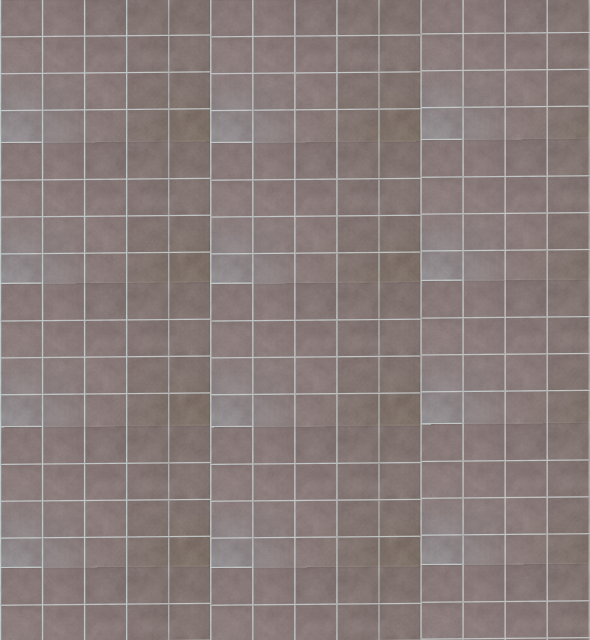
Reproduce this texture procedurally as a Shadertoy shader.

```glsl
// Mauve ceramic wall tiles with thin pale grout, five columns by four rows per panel.
// The panels repeat with small offsets, a slight tilt and a cropped last row;
// gradients and value noise local to each panel give the cool-to-brown glaze.

float hash(vec2 p) {
    return fract(sin(dot(p, vec2(127.1, 311.7))) * 43758.5453);
}

float noise(vec2 p) {
    vec2 i = floor(p), f = fract(p);
    f = f * f * (3.0 - 2.0 * f);
    return mix(mix(hash(i), hash(i + vec2(1, 0)), f.x),
               mix(hash(i + vec2(0, 1)), hash(i + vec2(1, 1)), f.x), f.y);
}

float cloud(vec2 p) {
    float sum = 0.0, weight = 0.5;
    for (int i = 0; i < 4; i++) {
        sum += weight * noise(p);
        p = p * 2.1 + 7.3;
        weight *= 0.55;
    }
    return sum;
}

// Share of a pixel covered by a line, from the signed distance to its centre
float lineCover(float d, float halfWidth, float pixel) {
    return clamp((d + halfWidth) / pixel + 0.5, 0.0, 1.0)
         - clamp((d - halfWidth) / pixel + 0.5, 0.0, 1.0);
}

void mainImage(out vec4 fragColor, in vec2 fragCoord) {
    // One unit is one tile width; y runs downward
    vec2 uv = fragCoord / iResolution.xy;
    vec2 p = vec2(uv.x, 1.0 - uv.y) * vec2(14.03, 15.26);
    float pixel = 15.26 / iResolution.y;

    // Panel coordinates: tilted courses, raised third panel, alternating heights
    float panel = floor(p.x / 5.0);
    float x = p.x - panel * 5.0;
    float y = mod(p.y + 0.009 * x + 0.07 * step(2.0, panel), 6.776);
    float odd = step(3.418, y);
    y -= odd * 3.418;
    float height = mix(3.418, 3.358, odd);
    vec2 q = vec2(x, y);
    vec2 cell = vec2(x, y / 0.879);
    vec2 tile = floor(cell);
    vec2 inner = fract(cell);

    // Broad glaze gradient: cool lower left, brown lower right
    float across = x / 5.0, down = y / height;
    vec3 color = mix(vec3(0.55, 0.49, 0.49), vec3(0.51, 0.455, 0.445), smoothstep(0.0, 0.9, across));
    color -= vec3(0.018, 0.016, 0.018) * (1.0 - smoothstep(0.1, 0.45, down));
    float cool = smoothstep(0.4, 1.0, down) * (1.0 - smoothstep(0.0, 0.5, across));
    color = mix(color, vec3(0.555, 0.55, 0.565), 0.75 * cool);
    float brown = smoothstep(0.45, 1.0, down) * smoothstep(0.45, 1.0, across);
    color = mix(color, vec3(0.465, 0.415, 0.37), 0.75 * brown);

    // Tile tone, pale lower middle, mottling and fine grain
    color += 0.014 * (hash(tile + 3.0) - 0.5);
    vec2 glow = (inner - vec2(0.5, 0.72)) * vec2(1.7, 1.9);
    color += vec3(0.022, 0.024, 0.022) * (exp(-2.0 * dot(glow, glow)) - 0.35);
    color += 0.075 * (cloud(q * 3.5 + 11.0) - 0.45);
    color += 0.022 * (noise(q * 31.0) - 0.5);

    // Darker seam where panels meet
    color *= 1.0 - 0.08 * smoothstep(0.06, 0.0, 5.0 - x);
    color *= 1.0 - 0.05 * smoothstep(0.05, 0.0, y);

    // Vertical grout; the fourth joint is fainter
    float joint = mod(floor(x + 0.5), 5.0);
    float upright = lineCover(x - floor(x + 0.5) - 0.012, 0.016, pixel);
    upright *= joint > 3.5 ? 0.7 : 0.95;

    // Horizontal grout on three joints; the cropped edge keeps it by the first tile
    float course = clamp(floor(cell.y + 0.5), 1.0, 3.0);
    float level = lineCover(y - course * 0.879, 0.015, pixel) * 0.95;
    float edge = lineCover(height - 0.018 - y, 0.016, pixel);
    edge *= mix(0.9, 0.08, smoothstep(0.95, 1.08, x));

    // Worn grout, slightly blue-green
    float grout = max(max(upright, level), edge);
    grout *= 0.82 + 0.18 * noise(q * 6.0 + 20.0);
    color = mix(color, vec3(0.79, 0.82, 0.82), grout);

    fragColor = vec4(color, 1.0);
}
```
